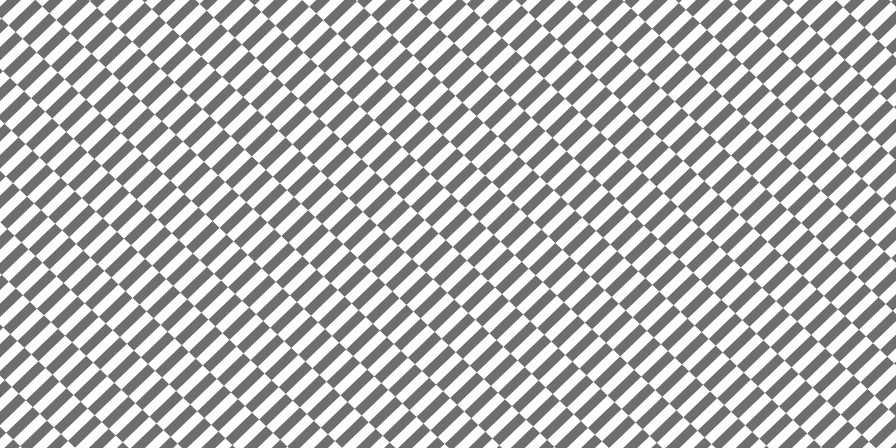
This pattern is drawn by a WebGL 2 fragment shader. Its source:

```glsl
#version 300 es
precision highp float;
// Slanted checkerboard of long thin grey bars on white, set in diagonal rows.

uniform vec2 u_resolution;
out vec4 outColor;

// Signed triangle wave: zero at every integer, positive between 0 and 1, period 2.
vec2 signedWave(vec2 x) {
  return 0.5 - abs(mod(x + 0.5, 2.0) - 1.0);
}

void main() {
  // Canvas-height units, measured from a corner where four cells meet.
  vec2 p = gl_FragCoord.xy / u_resolution.y - vec2(0.948, 0.509);
  float pixel = 1.0 / u_resolution.y;

  // Flatten the slant a little, then turn into bar axes: x across, y along.
  p.y /= 0.96;
  vec2 q = vec2(p.x - p.y, p.x + p.y) * 0.70711;

  // Smoothed square waves in both axes multiply into a checkerboard.
  vec2 cellSize = vec2(0.0222, 0.0842);
  vec2 edgeDistance = signedWave(q / cellSize) * cellSize;
  vec2 side = clamp(edgeDistance / (0.45 * pixel), -1.0, 1.0);
  float bar = 0.5 + 0.5 * side.x * side.y;

  vec3 paperWhite = vec3(0.993);
  vec3 barGrey = vec3(0.428, 0.430, 0.438);
  outColor = vec4(mix(paperWhite, barGrey, bar), 1.0);
}
```
